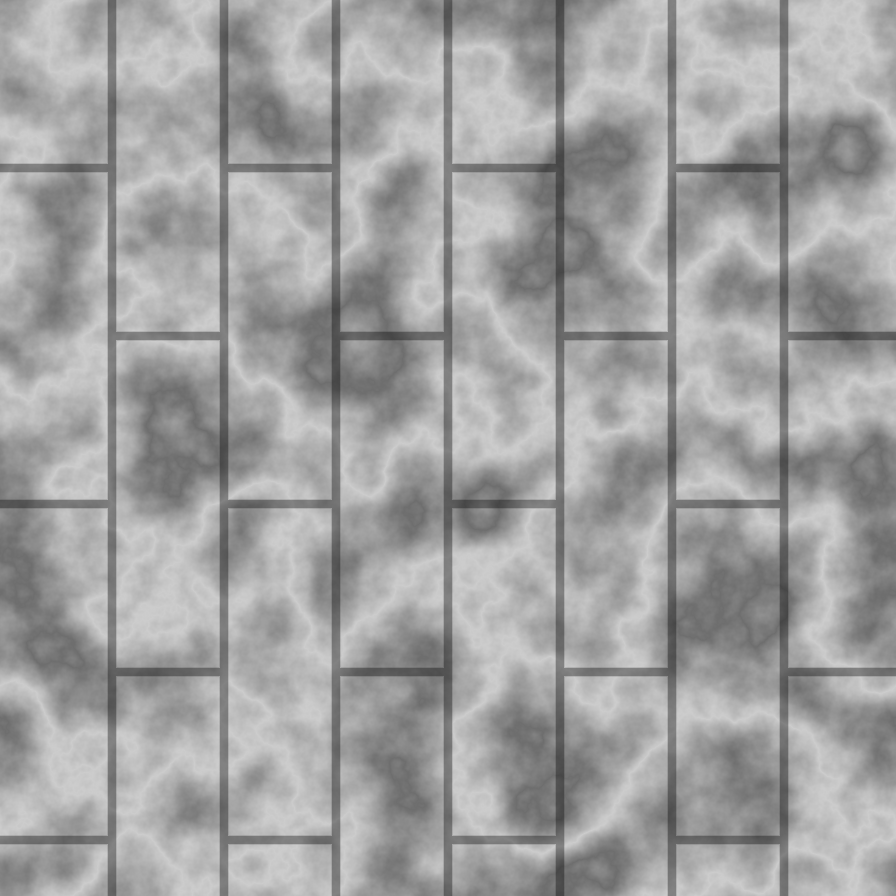
This texture is drawn by a Shadertoy shader. Its source:

```glsl
// Tall concrete slabs in eight columns, every other column shifted by half a slab.
// A folded, tileable gradient-noise sum stains the surface with cloudy blotches,
// and the joints darken whatever lies beneath them.

const float COLUMNS = 8.0;
const float SLAB_HEIGHT = 0.375;
const float FIRST_JOINT = 0.0625;
const float JOINT_HALF_WIDTH = 0.0048;
const float JOINT_SHADE = 0.64;
const float CLOUD_CELLS = 5.0;
const int OCTAVES = 7;
const float FOLD_LEVEL = 0.49;
const vec3 LIGHT_STONE = vec3(0.80);
const vec3 DARK_STAIN = vec3(0.43);

float hash(vec2 p) {
    return fract(sin(dot(p, vec2(127.1, 311.7))) * 43758.5453);
}

// Contribution of one lattice corner; the lattice wraps after period cells
float cornerSlope(vec2 cell, vec2 offset, float period, float seed) {
    float angle = 6.28318 * hash(mod(cell, period) + seed);
    return dot(vec2(cos(angle), sin(angle)), offset);
}

float gradientNoise(vec2 p, float period, float seed) {
    vec2 cell = floor(p);
    vec2 f = p - cell;
    vec2 blend = f * f * f * (f * (f * 6.0 - 15.0) + 10.0);
    vec2 e = vec2(1.0, 0.0);
    float bottom = mix(cornerSlope(cell, f, period, seed),
                       cornerSlope(cell + e.xy, f - e.xy, period, seed), blend.x);
    float top = mix(cornerSlope(cell + e.yx, f - e.yx, period, seed),
                    cornerSlope(cell + e.xx, f - e.xx, period, seed), blend.x);
    return mix(bottom, top, blend.y);
}

float cloudNoise(vec2 uv, float cells) {
    float sum = 0.0;
    float amplitude = 1.0;
    for (int i = 0; i < OCTAVES; i++) {
        float seed = 17.3 * float(i + 1);
        vec2 shift = vec2(0.37, 0.71) * seed;
        sum += amplitude * gradientNoise(uv * cells + shift, cells, seed);
        cells *= 2.0;
        amplitude *= 0.5;
    }
    return sum;
}

// Stain strength: light creases at zero, dark rings where it folds back
float foldedStain(float n, float level) {
    float t = abs(n) / level;
    return clamp(1.0 - abs(1.0 - t), 0.0, 1.0);
}

// Coverage of evenly spaced joints, leaving the canvas border clear
float joint(float x, float spacing, float offset, float halfWidth, float pixel) {
    float nearest = floor((x - offset) / spacing + 0.5) * spacing + offset;
    float inside = step(0.001, nearest) * step(nearest, 0.999);
    float edge = abs(x - nearest) - halfWidth;
    return inside * clamp(0.5 - edge / pixel, 0.0, 1.0);
}

void mainImage(out vec4 fragColor, in vec2 fragCoord) {
    vec2 uv = fragCoord / iResolution.xy;
    vec2 pixel = 1.0 / iResolution.xy;

    // Stained stone
    float stain = foldedStain(cloudNoise(uv, CLOUD_CELLS), FOLD_LEVEL);
    vec3 color = mix(LIGHT_STONE, DARK_STAIN, stain);

    // Staggered joints
    float oddColumn = mod(floor(uv.x * COLUMNS), 2.0);
    float rowOffset = FIRST_JOINT + 0.5 * SLAB_HEIGHT * oddColumn;
    float upright = joint(uv.x, 1.0 / COLUMNS, 0.0, JOINT_HALF_WIDTH, pixel.x);
    float level = joint(uv.y, SLAB_HEIGHT, rowOffset, JOINT_HALF_WIDTH, pixel.y);
    color *= mix(1.0, JOINT_SHADE, max(upright, level));

    fragColor = vec4(color, 1.0);
}
```
